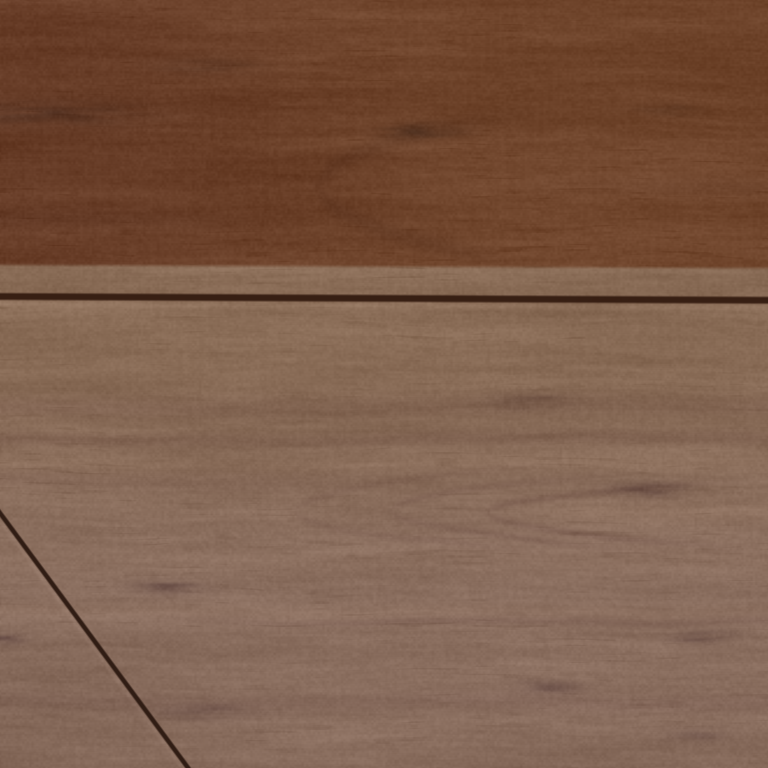
This texture is drawn by a Shadertoy shader. Its source:

```glsl
float hash(vec2 p) {
    return fract(sin(dot(p, vec2(127.1, 311.7))) * 43758.5453);
}

float noise(vec2 p) {
    vec2 i = floor(p), f = fract(p);
    f = f * f * (3.0 - 2.0 * f);
    return mix(mix(hash(i), hash(i + vec2(1, 0)), f.x),
               mix(hash(i + vec2(0, 1)), hash(i + vec2(1, 1)), f.x), f.y);
}

float fbm(vec2 p) {
    float sum = 0.0, amp = 0.5;
    for (int i = 0; i < 4; i++) {
        sum += amp * noise(p);
        p = p * 2.03 + 17.3;
        amp *= 0.5;
    }
    return sum / 0.9375;
}

// Soft horizontal stripe centred on y
float stripe(float y, float centre, float width) {
    float d = (y - centre) / width;
    return exp(-d * d);
}

// Parabolic grain line that opens to the right of its tip
float arch(vec2 p, vec2 tip, float spread, float reach, float width) {
    vec2 q = p - tip;
    float d = abs(q.y) - spread * sqrt(max(q.x, 0.0));
    float fade = smoothstep(-0.02, 0.02, q.x) * (1.0 - smoothstep(0.4 * reach, reach, q.x));
    return stripe(d, 0.0, width) * fade;
}

// Dark elongated flecks: centre, half length, strength
float flecks(vec2 p) {
    const vec4 marks[12] = vec4[12](
        vec4(0.550, 0.828, 0.045, 0.95), vec4(0.060, 0.852, 0.110, 0.60),
        vec4(0.870, 0.854, 0.035, 0.45), vec4(0.270, 0.915, 0.060, 0.40),
        vec4(0.840, 0.363, 0.045, 0.90), vec4(0.215, 0.234, 0.045, 0.80),
        vec4(0.690, 0.474, 0.050, 0.60), vec4(0.915, 0.172, 0.035, 0.65),
        vec4(0.715, 0.104, 0.040, 0.65), vec4(0.005, 0.166, 0.025, 0.85),
        vec4(0.270, 0.073, 0.055, 0.55), vec4(0.905, 0.042, 0.035, 0.50));
    float sum = 0.0;
    for (int i = 0; i < 12; i++) {
        vec2 q = (p - marks[i].xy) / vec2(marks[i].z, 0.005 + 0.1 * marks[i].z);
        sum += marks[i].w * exp(-dot(q, q));
    }
    return sum * (0.35 + 1.1 * noise(p * vec2(28, 190)));
}

vec3 upperBoard(vec2 p, float grain, float fibre) {
    vec3 col = mix(vec3(0.405, 0.237, 0.153), vec3(0.435, 0.268, 0.169),
                   smoothstep(0.0, 0.7, p.x + 0.25 * (grain - 0.5)));
    col += 0.09 * (grain - 0.5) + 0.045 * (fibre - 0.5);
    float dark = 0.35 * arch(p, vec2(0.415, 0.755), 0.19, 0.32, 0.012)
               + 0.25 * stripe(p.y, 0.715, 0.013) * (1.0 - smoothstep(0.1, 0.4, p.x))
               + 0.22 * stripe(p.y, 0.755, 0.012) * smoothstep(0.6, 0.95, p.x);
    return col - dark * vec3(0.07, 0.055, 0.04);
}

vec3 lowerBoard(vec2 p, float grain, float fibre) {
    vec3 col = mix(vec3(0.535, 0.425, 0.365), vec3(0.535, 0.420, 0.335),
                   smoothstep(0.2, 0.58, p.y));
    col += 0.085 * (grain - 0.5) + 0.05 * (fibre - 0.5);

    // Broad bands and narrow seams in the growth rings
    float dark = 0.45 * stripe(p.y, 0.470, 0.014) + 0.50 * stripe(p.y, 0.428, 0.009)
               + 0.30 * stripe(p.y, 0.375, 0.012) * (1.0 - smoothstep(0.3, 0.6, p.x))
               + 0.40 * stripe(p.y, 0.192, 0.005) * smoothstep(0.15, 0.5, p.x)
               + 0.35 * stripe(p.y, 0.085, 0.012);
    float light = 0.6 * stripe(p.y, 0.205, 0.010) + 0.45 * stripe(p.y, 0.395, 0.012)
                + 0.35 * stripe(p.y, 0.270, 0.020);

    // Nested cathedral arches
    for (int i = 0; i < 3; i++) {
        float k = float(i);
        dark += (0.55 - 0.1 * k) * arch(p, vec2(0.635 - 0.125 * k, 0.330 + 0.003 * k),
                                       0.075 + 0.012 * k, 0.38, 0.005);
    }
    light += 0.6 * stripe(p.y, 0.332, 0.016) * smoothstep(0.62, 0.78, p.x);
    dark *= 0.5 + grain;
    return col - dark * vec3(0.060, 0.065, 0.050) + light * vec3(0.028, 0.025, 0.020);
}

void mainImage(out vec4 fragColor, in vec2 fragCoord) {
    vec2 uv = fragCoord / iResolution.xy;
    float aa = 1.0 / iResolution.y;

    // Wavy wood grain stretched along x
    vec2 p = uv + vec2(0.0, 0.014 * (fbm(uv * vec2(5, 9)) - 0.5));
    float grain = fbm(p * vec2(2.6, 32) + 4.0);
    float fibre = fbm(p * vec2(13, 170));

    // Boards meet at a slightly sloping edge
    float edge = uv.y - mix(0.655, 0.651, uv.x);
    float upper = smoothstep(-0.002 - aa, 0.002 + aa, edge);
    vec3 col = mix(lowerBoard(p, grain, fibre), upperBoard(p, grain, fibre), upper);
    col -= flecks(p) * mix(vec3(0.125, 0.120, 0.090), vec3(0.100, 0.060, 0.035), upper);

    // Thin pores and fine surface speckle
    float pores = smoothstep(0.70, 0.95, noise(p * vec2(24, 260) + 31.0));
    col -= 0.030 * pores * smoothstep(0.4, 0.65, grain);
    col += 0.030 * (noise(uv * 330.0) - 0.5) + 0.020 * (noise(uv * 170.0) - 0.5);

    // Horizontal groove with a lit lower lip
    float groove = uv.y - mix(0.614, 0.609, uv.x);
    col += 0.035 * stripe(groove, -0.010, 0.004) + 0.012 * stripe(edge, -0.005, 0.004);
    col = mix(col, vec3(0.20, 0.105, 0.060),
              0.95 * (1.0 - smoothstep(0.0025, 0.0050 + aa, abs(groove))));

    // Diagonal joint in the lower left corner
    float joint = dot(uv - vec2(0.0, 0.332), normalize(vec2(0.332, 0.245)));
    col += 0.03 * stripe(joint, -0.006, 0.003);
    col = mix(col, vec3(0.19, 0.115, 0.080),
              1.0 - smoothstep(0.0014, 0.0032 + aa, abs(joint)));

    fragColor = vec4(clamp(col, 0.0, 1.0), 1.0);
}
```
